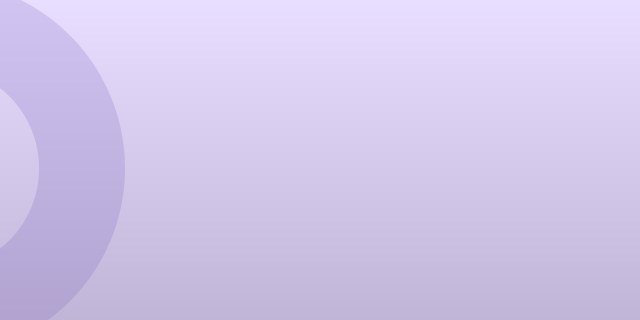
A Shadertoy shader for this background:

```glsl
// Draws a pale lavender vertical gradient with a translucent violet ring at the left edge.

// Lengths are in canvas heights, origin at the lower left
const vec3 TOP_COLOR = vec3(0.910, 0.870, 1.000);
const vec3 BOTTOM_COLOR = vec3(0.755, 0.710, 0.840);
const vec3 RING_COLOR = vec3(0.460, 0.360, 0.730);
const float RING_OPACITY = 0.2;
const vec2 RING_CENTER = vec2(-0.197, 0.474);
const float INNER_RADIUS = 0.319;
const float OUTER_RADIUS = 0.5875;

// Signed distance to a ring, negative inside the band
float ringDistance(vec2 p, float innerRadius, float outerRadius) {
    float middleRadius = 0.5 * (innerRadius + outerRadius);
    float halfWidth = 0.5 * (outerRadius - innerRadius);
    return abs(length(p) - middleRadius) - halfWidth;
}

void mainImage(out vec4 fragColor, in vec2 fragCoord) {
    vec2 p = fragCoord / iResolution.y;
    float pixel = 1.0 / iResolution.y;

    // Background gradient
    vec3 color = mix(BOTTOM_COLOR, TOP_COLOR, p.y);

    // Translucent ring with a smoothed edge
    float dist = ringDistance(p - RING_CENTER, INNER_RADIUS, OUTER_RADIUS);
    float coverage = clamp(0.5 - dist / pixel, 0.0, 1.0);
    color = mix(color, RING_COLOR, RING_OPACITY * coverage);

    fragColor = vec4(color, 1.0);
}
```
